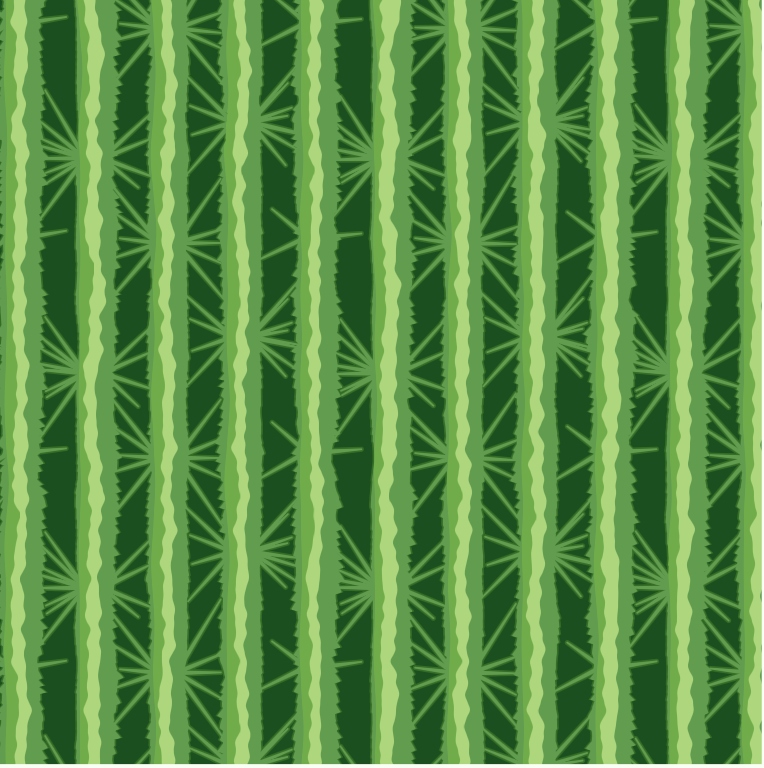
Write a Shadertoy shader that draws this pattern.

```glsl
const float RIB_PITCH = 0.0961;   // fraction of canvas height
const float RIB_OFFSET = 0.27;    // the remaining lengths are in rib pitches
const float ROW_PITCH = 2.91;
const float RIM_WIDTH = 0.022;

const vec3 NIGHT_GREEN = vec3(0.11, 0.31, 0.12);
const vec3 RIM_GREEN   = vec3(0.21, 0.43, 0.15);
const vec3 SHADE_GREEN = vec3(0.38, 0.61, 0.31);
const vec3 LEAF_GREEN  = vec3(0.44, 0.68, 0.29);
const vec3 LIGHT_GREEN = vec3(0.68, 0.84, 0.49);
const vec3 PAPER       = vec3(0.98, 1.00, 0.96);

// Four kinds of rib alternate across the canvas
const vec4 ROW_PHASE   = vec4(1.37, 2.44, 1.29, 0.02);
const vec4 LEFT_COUNT  = vec4(2.0, 8.0, 5.0, 4.0);
const vec4 RIGHT_COUNT = vec4(1.0, 4.0, 5.0, 8.0);
const vec4 LEFT_BARBS  = vec4(0.9, 0.15, 0.6, 0.9);
const vec4 RIGHT_BARBS = vec4(1.0, 1.0, 0.35, 0.35);

float hash(vec2 p) {
    vec3 q = fract(vec3(p.xyx) * 0.1031);
    q += dot(q, q.yzx + 33.33);
    return fract((q.x + q.y) * q.z);
}

// Gradient noise along a line, roughly -1 to 1
float gradientNoise(float t, float seed) {
    float i = floor(t), f = t - i;
    float a = (hash(vec2(i, seed)) * 2.0 - 1.0) * f;
    float b = (hash(vec2(i + 1.0, seed)) * 2.0 - 1.0) * (f - 1.0);
    return 2.0 * mix(a, b, f * f * f * (f * (f * 6.0 - 15.0) + 10.0));
}

float cover(float d, float px) {
    float w = clamp(fwidth(d), px, 2.5 * px);
    return 1.0 - smoothstep(-0.6 * w, 0.6 * w, d);
}

float taperedLine(vec2 p, vec2 a, vec2 b, float wide, float thin) {
    vec2 ab = b - a;
    float h = clamp(dot(p - a, ab) / dot(ab, ab), 0.0, 1.0);
    return length(p - a - ab * h) - mix(wide, thin, h);
}

// Spines fanning out of the growing points on one side of a rib
float spineFans(vec2 p, float rib, float side) {
    int kind = int(mod(rib, 4.0));
    float count = side > 0.0 ? RIGHT_COUNT[kind] : LEFT_COUNT[kind];
    float nearest = round((p.y - ROW_PHASE[kind]) / ROW_PITCH);
    float d = 1e3;
    for (float r = -1.0; r <= 1.0; r++) {
        float row = nearest + r;
        vec2 root = vec2(0.12, ROW_PHASE[kind] + row * ROW_PITCH);
        for (float k = 0.0; k < count; k++) {
            vec2 seed = vec2(float(kind) * 7.0 + side * 2.0 + 5.0, k + 3.0);
            float angle = mix(-1.0, 1.08, (k + 0.5) / count)
                        + 0.26 * (hash(seed) - 0.5)
                        + 0.12 * (hash(seed + vec2(rib, row + 40.0)) - 0.5);
            float reach = mix(0.45, 0.8, hash(seed + 17.0));
            vec2 tip = root + reach * vec2(1.0, tan(angle));
            d = min(d, taperedLine(p, root, tip, 0.034, 0.012));
        }
    }
    return d;
}

// Ragged points along a rib edge
float barbs(float y, float seed) {
    float t = y * 8.0 + 0.7 * gradientNoise(y * 2.0, seed);
    float s = fract(t);
    return hash(vec2(floor(t), seed)) * smoothstep(0.0, 0.3, s) * (1.0 - s);
}

float bodyHalfWidth(float y, float rib, float side) {
    int kind = int(mod(rib, 4.0));
    float seed = rib * 2.0 + side + 31.0;
    float ragged = side > 0.0 ? RIGHT_BARBS[kind] : LEFT_BARBS[kind];
    float bulge = abs(sin(3.14159 * (y - ROW_PHASE[kind]) / ROW_PITCH));
    return 0.235 + 0.015 * side + 0.05 * bulge * ragged + 0.11 * ragged * barbs(y, seed)
         + 0.035 * gradientNoise(y * 1.3, seed) + 0.04 * ragged * gradientNoise(y * 3.7, seed);
}

float lightHalfWidth(float y, float rib, float side) {
    float seed = rib * 2.0 + side + 83.0;
    return 0.082 + 0.03 * (hash(vec2(rib, 5.0)) - 0.5)
         + 0.07 * side * gradientNoise(y * 0.7, rib + 140.0)
         + 0.05 * gradientNoise(y * 1.7, seed) + 0.05 * gradientNoise(y * 4.5, seed);
}

void mainImage(out vec4 fragColor, in vec2 fragCoord) {
    vec2 uv = fragCoord / iResolution.xy;
    vec2 p = fragCoord / (iResolution.y * RIB_PITCH) - vec2(RIB_OFFSET, 0.0);
    float px = 1.0 / (iResolution.y * RIB_PITCH);

    // Each gap lies between the right side of one rib and the left of the next
    float rib = floor(p.x);
    float spine = 1e3, body = 1e3, light = 1e3, shade = 1e3;
    for (float j = 0.0; j <= 1.0; j++) {
        float side = 1.0 - 2.0 * j;
        vec2 q = vec2(abs(p.x - rib - j), p.y);
        spine = min(spine, spineFans(q, rib + j, side));
        body = min(body, q.x - bodyHalfWidth(q.y, rib + j, side));
        light = min(light, q.x - lightHalfWidth(q.y, rib + j, side));
        if (side < 0.0) shade = 0.19 + 0.05 * gradientNoise(q.y * 0.9, rib + 211.0) - q.x;
    }

    // Spines lie under the ribs, with a thin dark rim around both
    vec3 color = mix(NIGHT_GREEN, RIM_GREEN, cover(min(spine, body) - RIM_WIDTH, px));
    color = mix(color, SHADE_GREEN, cover(spine, px));
    vec3 flesh = mix(LEAF_GREEN, SHADE_GREEN, cover(shade, px));
    color = mix(color, flesh, cover(body, px));
    color = mix(color, LIGHT_GREEN, cover(light, px));

    // Pale margin at the right and the bottom
    float margin = min(0.997 - uv.x, uv.y - 0.005);
    color = mix(color, PAPER, cover(margin, 1.0 / iResolution.y));
    fragColor = vec4(color, 1.0);
}
```
